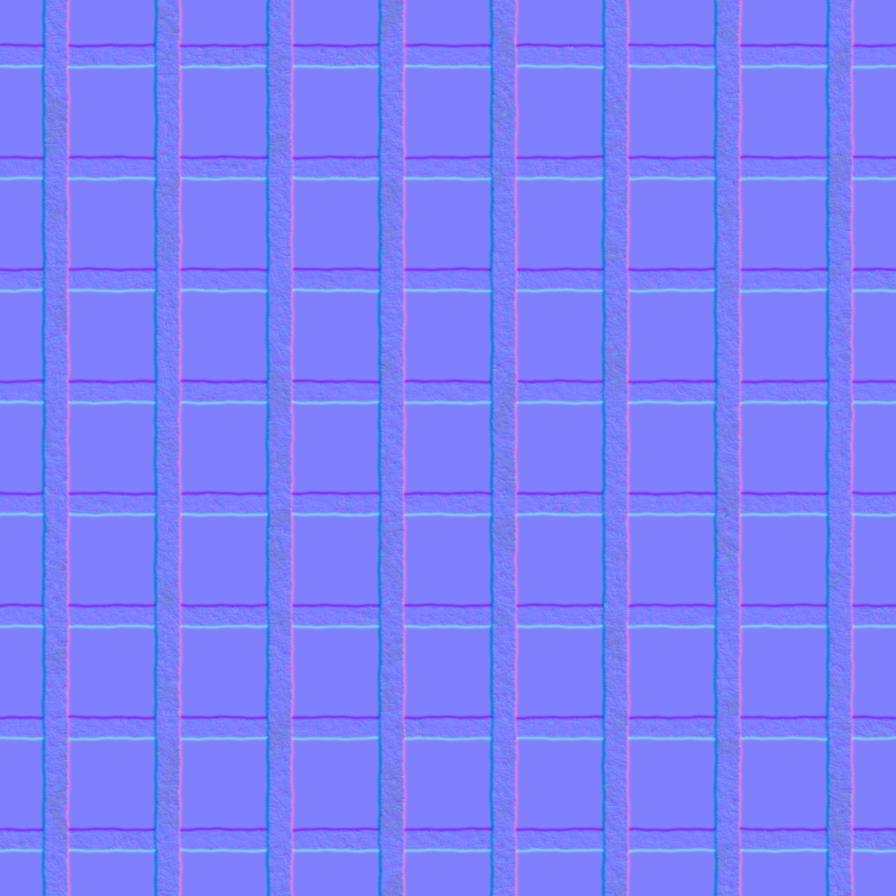
This texture map is drawn by a Shadertoy shader. Its source:

```glsl
#define REPEATS 8.0
#define BAR_HALF vec2(0.109, 0.094)
#define EDGE_WIDTH 0.014
#define WOBBLE 0.0055
#define SLOPE_X vec2(1.2, 0.85)
#define SLOPE_Y vec2(0.68, 0.68)
#define GRAIN vec2(0.34, 0.20)
#define PATCH_COLOR vec3(0.45, 0.49, 0.84)
#define PATCH_AMOUNT 0.55

const float TAU = 6.2831853;

vec3 hash3(vec2 p) {
    vec3 q = fract(p.xyx * vec3(0.1031, 0.1030, 0.0973));
    q += dot(q, q.yxz + 33.33);
    return fract((q.xxy + q.yzz) * q.zyx);
}

// Smooth wrapping cellular noise: xy = slope of the bumps, z = random value.
vec3 cellular(vec2 uv, float count, float seed) {
    vec2 p = uv * count;
    vec2 cell = floor(p);
    vec3 sum = vec3(0.0);
    float total = 0.0;
    for (int j = -1; j <= 1; j++) {
        for (int i = -1; i <= 1; i++) {
            vec2 neighbor = cell + vec2(i, j);
            vec3 rnd = hash3(mod(neighbor, count) + seed);
            vec2 offset = p - neighbor - rnd.xy;
            float weight = exp(-9.0 * dot(offset, offset));
            sum += weight * vec3(offset, rnd.z);
            total += weight;
        }
    }
    return sum / max(total, 1e-5);
}

// Hand-cut edge: whole sine frequencies keep it periodic.
float wobble(float along, float seed) {
    vec3 phase = TAU * hash3(vec2(seed, seed * 1.7 + 3.0));
    vec3 waves = sin(TAU * along * vec3(7.0, 17.0, 43.0) + phase);
    return WOBBLE * dot(waves, vec3(0.5, 0.6, 0.35));
}

float ridge(float d, float pixel) {
    float width = max(EDGE_WIDTH, 0.7 * pixel);
    return EDGE_WIDTH / width * exp(-d * d / (width * width));
}

// Raised bar in each repeat: x = signed edge slope, y = coverage.
vec2 bar(float across, float along, float halfWidth, vec2 slopes, float seed, float pixel) {
    float id = floor(across * REPEATS);
    float p = fract(across * REPEATS) - 0.5;
    float low = p + halfWidth + wobble(along, seed + id * 2.0);
    float high = p - halfWidth + wobble(along, seed + id * 2.0 + 1.0);
    float slope = slopes.y * ridge(high, pixel) - slopes.x * ridge(low, pixel);
    float cover = smoothstep(-pixel, pixel, low) * smoothstep(-pixel, pixel, -high);
    return vec2(slope, cover);
}

void mainImage(out vec4 fragColor, in vec2 fragCoord) {
    vec2 uv = fragCoord / iResolution.xy;
    vec2 pixel = REPEATS / iResolution.xy;

    // Upright bars lie over the level ones
    vec2 upright = bar(uv.x, uv.y, BAR_HALF.x, SLOPE_X, 5.0, pixel.x);
    vec2 level = bar(uv.y, uv.x, BAR_HALF.y, SLOPE_Y, 61.0, pixel.y);
    vec2 slope = vec2(upright.x * (1.0 - 0.3 * level.y),
                      -level.x * (1.0 - upright.y));

    // Rough bar surface
    vec3 coarse = cellular(uv, 96.0, 11.0);
    vec3 fine = cellular(uv + 0.004 * coarse.xy, 224.0, 37.0);
    float blotch = cellular(uv + 0.012 * coarse.xy, 40.0, 83.0).z;
    float worn = smoothstep(0.5, 0.95, blotch + 0.3 * (fine.z - 0.5));
    float roughness = max(GRAIN.x * upright.y, GRAIN.y * level.y);
    vec2 bumps = 0.5 * coarse.xy + 0.9 * fine.xy;
    slope += roughness * (0.7 + 0.6 * worn) * bumps;
    slope.x -= 0.12 * roughness;

    // Encode the normal, then dull the worn patches
    vec3 color = 0.5 + 0.5 * normalize(vec3(slope, 1.0));
    float dull = PATCH_AMOUNT * (0.15 + 0.85 * worn) * roughness / GRAIN.x;
    dull *= 1.0 - smoothstep(0.2, 0.6, length(slope));
    color = mix(color, PATCH_COLOR, dull * mix(0.35, 1.0, upright.y));
    fragColor = vec4(color, 1.0);
}
```
